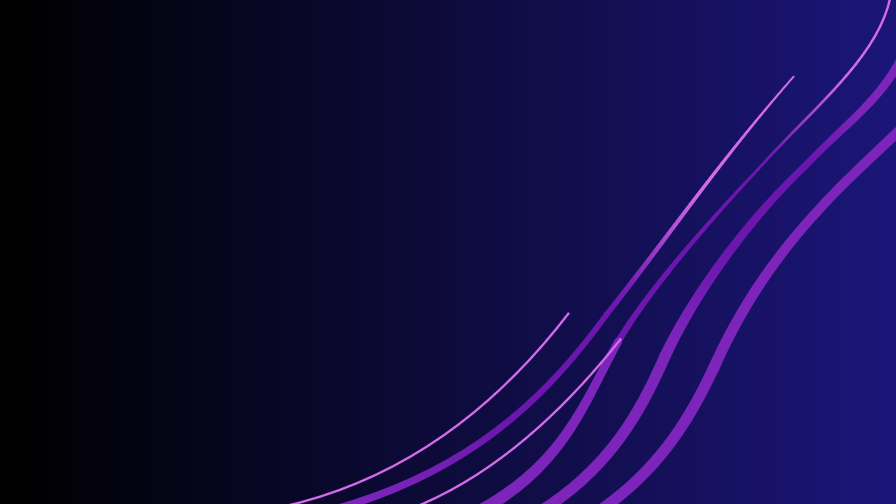
Reproduce this background procedurally as a Shadertoy shader.

```glsl
const vec2 CANVAS = vec2(16.0, 9.0);             // layout units, origin lower left
const vec3 NIGHT_BLUE = vec3(0.107, 0.084, 0.474); // right end of the backdrop
const float FADE_START = 0.17;                   // backdrop is black left of this
const vec3 VIOLET = vec3(0.49, 0.145, 0.73);
const vec3 DEEP_VIOLET = vec3(0.42, 0.09, 0.68);
const vec3 ORCHID = vec3(0.83, 0.42, 0.92);
const float HAIRLINE = 0.021;                    // half width of the thin strands
const int SEGMENTS = 18;

vec2 bezier(vec2 a, vec2 b, vec2 c, vec2 d, float t) {
    float s = 1.0 - t;
    return s * s * s * a + 3.0 * s * t * (s * b + t * c) + t * t * t * d;
}

// Returns the distance to the curve and the parameter of its nearest point.
vec2 curveDistance(vec2 p, vec2 a, vec2 b, vec2 c, vec2 d) {
    vec2 nearest = vec2(1e5, 0.0);
    vec2 start = a;
    for (int i = 0; i < SEGMENTS; i++) {
        vec2 end = bezier(a, b, c, d, float(i + 1) / float(SEGMENTS));
        vec2 along = end - start;
        float h = clamp(dot(p - start, along) / dot(along, along), 0.0, 1.0);
        float gap = length(p - start - h * along);
        if (gap < nearest.x) nearest = vec2(gap, (float(i) + h) / float(SEGMENTS));
        start = end;
    }
    return nearest;
}

// Paints a tapered strand; radii and tints run from its first to its last point.
void strand(inout vec3 color, vec2 p, vec2 a, vec2 b, vec2 c, vec2 d,
            vec2 radii, vec3 tintA, vec3 tintB) {
    float pixel = CANVAS.y / iResolution.y;
    vec2 hit = curveDistance(p, a, b, c, d);
    float radius = mix(radii.x, radii.y, hit.y);
    float coverage = clamp(0.5 + (radius - hit.x) / pixel, 0.0, 1.0);
    coverage *= min(1.0, 2.0 * radius / pixel);
    color = mix(color, mix(tintA, tintB, smoothstep(0.0, 0.6, hit.y)), coverage);
}

void mainImage(out vec4 fragColor, in vec2 fragCoord) {
    vec2 p = fragCoord / iResolution.xy * CANVAS;

    // Backdrop
    float fade = clamp((p.x - FADE_START) / (CANVAS.x - FADE_START), 0.0, 1.0);
    vec3 color = NIGHT_BLUE * fade;

    // Right ribbon
    vec2 f1 = vec2(12.75, 2.44), f2 = vec2(14.58, 5.21);
    strand(color, p, vec2(10.66, -0.15), vec2(11.88, 0.67), vec2(12.40, 1.71), f1,
           vec2(0.10), VIOLET, VIOLET);
    strand(color, p, f1, vec2(13.17, 3.38), vec2(13.75, 4.31), f2,
           vec2(0.10, 0.085), VIOLET, VIOLET);
    strand(color, p, f2, vec2(15.04, 5.73), vec2(15.67, 6.29), vec2(16.08, 6.69),
           vec2(0.085, 0.09), VIOLET, VIOLET);

    // Middle ribbon
    vec2 e1 = vec2(11.88, 2.65), e2 = vec2(14.38, 6.04);
    strand(color, p, vec2(9.62, -0.15), vec2(10.94, 0.67), vec2(11.46, 1.71), e1,
           vec2(0.10), VIOLET, VIOLET);
    strand(color, p, e1, vec2(12.40, 3.75), vec2(13.33, 5.04), e2,
           vec2(0.10, 0.06), VIOLET, DEEP_VIOLET);
    strand(color, p, e2, vec2(15.10, 6.79), vec2(15.67, 7.17), vec2(16.08, 7.92),
           vec2(0.06, 0.08), DEEP_VIOLET, VIOLET);

    // Ribbon that thins into a hairline at the top edge
    vec2 d1 = vec2(11.04, 2.90), d2 = vec2(13.54, 5.98);
    strand(color, p, d1, vec2(11.56, 3.79), vec2(12.65, 5.04), d2,
           vec2(0.06, 0.025), DEEP_VIOLET, DEEP_VIOLET);
    strand(color, p, vec2(8.52, -0.15), vec2(10.10, 0.71), vec2(10.42, 1.81), d1,
           vec2(0.11, 0.07), VIOLET, VIOLET);
    strand(color, p, d2, vec2(14.52, 7.08), vec2(15.67, 7.96), vec2(15.90, 9.05),
           vec2(0.025, HAIRLINE), DEEP_VIOLET, ORCHID);

    // Long left ribbon with a bright tip
    vec2 b1 = vec2(10.83, 3.38);
    strand(color, p, vec2(5.90, -0.12), vec2(8.33, 0.56), vec2(9.69, 1.81), b1,
           vec2(0.07, 0.05), VIOLET, DEEP_VIOLET);
    strand(color, p, b1, vec2(11.98, 4.83), vec2(12.81, 6.08), vec2(14.17, 7.63),
           vec2(0.05, 0.017), DEEP_VIOLET, ORCHID);

    // Hairlines
    strand(color, p, vec2(5.00, -0.06), vec2(7.19, 0.42), vec2(8.85, 1.71),
           vec2(10.15, 3.40), vec2(HAIRLINE), ORCHID, ORCHID);
    strand(color, p, vec2(7.30, -0.10), vec2(8.85, 0.50), vec2(10.10, 1.71),
           vec2(11.08, 2.94), vec2(HAIRLINE), ORCHID, ORCHID);

    fragColor = vec4(color, 1.0);
}
```
